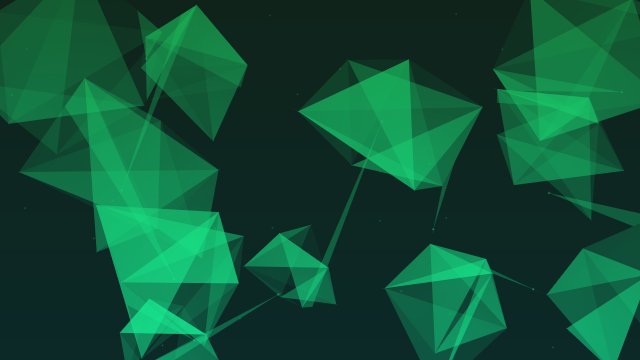
Reproduce this background procedurally as a WebGL 2 fragment shader.

```glsl
#version 300 es
precision highp float;

#define CORNERS 7
#define FACETS 9
#define SPECKS 22
#define SEED 3.0
#define MIN_ALPHA 0.07
#define MAX_ALPHA 0.52
#define SPECK_RADIUS 0.0024
#define BACK_TOP vec3(0.058, 0.138, 0.104)
#define BACK_BOTTOM vec3(0.045, 0.160, 0.154)
#define GLASS_TOP vec3(0.105, 0.730, 0.340)
#define GLASS_BOTTOM vec3(0.090, 0.980, 0.620)

uniform vec2 u_resolution;
out vec4 fragColor;

const int CLUSTERS = 11;

// Cluster centre, radius and strength, in units of the canvas height
const vec4 clusters[CLUSTERS] = vec4[](
    vec4(0.16, 0.82, 0.30, 0.60), vec4(0.52, 0.80, 0.21, 0.75),
    vec4(0.36, 0.51, 0.27, 0.90), vec4(0.50, 0.25, 0.25, 1.05),
    vec4(0.45, 0.04, 0.15, 1.10), vec4(0.82, 0.24, 0.12, 0.80),
    vec4(1.10, 0.64, 0.25, 1.05), vec4(1.27, 0.16, 0.22, 1.00),
    vec4(1.68, 0.20, 0.22, 0.85), vec4(1.56, 0.57, 0.24, 1.05),
    vec4(1.64, 0.83, 0.24, 0.95));

float hash(float n) {
    return fract(sin(n * 12.9898 + SEED) * 43758.5);
}

// Shared corner of a cluster, jittered around a ring
vec2 corner(int cluster, int index) {
    int k = index % CORNERS;
    float id = float(cluster * CORNERS + k);
    float angle = 6.28318 * (float(k) + 0.8 * hash(id + 0.31)) / float(CORNERS);
    float reach = mix(0.55, 1.2, hash(id + 91.7));
    vec4 c = clusters[cluster];
    return c.xy + c.z * reach * vec2(cos(angle), sin(angle));
}

float cross2(vec2 a, vec2 b) {
    return a.x * b.y - a.y * b.x;
}

// Distance inside the line through a and b
float edgeDistance(vec2 p, vec2 a, vec2 b, float winding) {
    vec2 side = b - a;
    return winding * cross2(side, p - a) / max(length(side), 1e-4);
}

// Smooth coverage of a triangle
float triangle(vec2 p, vec2 a, vec2 b, vec2 c, float pixel) {
    float winding = cross2(b - a, c - a) < 0.0 ? -1.0 : 1.0;
    float inside = min(edgeDistance(p, a, b, winding),
                   min(edgeDistance(p, b, c, winding),
                       edgeDistance(p, c, a, winding)));
    return clamp(inside / pixel + 0.5, 0.0, 1.0);
}

void main() {
    vec2 p = gl_FragCoord.xy / u_resolution.y;
    float pixel = 1.0 / u_resolution.y;
    float aspect = u_resolution.x / u_resolution.y;
    vec3 color = mix(BACK_BOTTOM, BACK_TOP, p.y);
    vec3 glass = mix(GLASS_BOTTOM, GLASS_TOP, p.y);

    for (int i = 0; i < CLUSTERS; i++) {
        float radius = clusters[i].z;
        float strength = clusters[i].w;

        // Translucent facets between corners of one cluster
        for (int t = 0; t < FACETS; t++) {
            float id = float(i * FACETS + t) + 200.5;
            int second = t + 1 + int(2.0 * hash(id));
            int third = second + 1 + int(2.0 * hash(id + 150.3));
            vec2 a = corner(i, t);
            float cover = triangle(p, a, corner(i, second), corner(i, third), pixel);
            float h = hash(id + 310.9);
            float shade = 1.12 - 0.16 * length(p - a) / radius;
            float alpha = mix(MIN_ALPHA, MAX_ALPHA, h * h) * strength * shade;
            color = mix(color, glass, cover * clamp(alpha, 0.0, 0.8));
        }

        // Thin spike reaching towards the next cluster
        int next = min(i + 1, CLUSTERS - 1);
        vec2 root = corner(i, i);
        vec2 base = mix(root, corner(i, i + 1), 0.3);
        vec2 tip = mix(root, corner(next, i + 3), 0.75);
        color = mix(color, glass, 0.3 * triangle(p, root, base, tip, pixel));
        float knot = smoothstep(pixel, -pixel, length(p - tip) - SPECK_RADIUS);
        color = mix(color, glass, 0.5 * knot);
    }

    // Faint loose specks
    for (int s = 0; s < SPECKS; s++) {
        float id = float(s) + 700.2;
        vec2 at = vec2(hash(id) * aspect, hash(id + 60.4));
        float dotCover = smoothstep(pixel, -pixel, length(p - at) - SPECK_RADIUS * 0.7);
        color = mix(color, glass, 0.35 * dotCover);
    }

    fragColor = vec4(color, 1.0);
}
```
